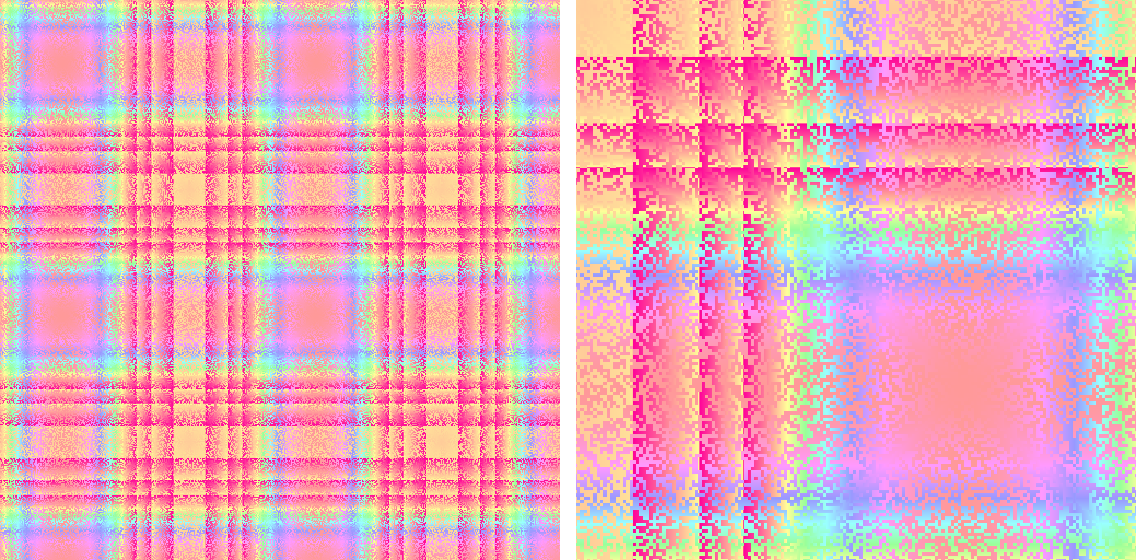
Left, the full canvas; right, a detail of the centre.
Give the GLSL for this pattern, as a Shadertoy shader.

```glsl
// Pastel plaid: one mirrored stripe sequence runs both across and down.
// A rainbow ramp, two yellow-to-pink ramps and a peach band make the sequence;
// a random grain shows either the warp or the weft thread in every cell.

const float PERIOD = 0.4505;       // canvas heights per repeat
const float CENTRE = 0.1133;       // salmon centre, from the left and the top
const float GRAIN = 512.0;         // thread cells per canvas height

// Positions in the half repeat: 0 = salmon centre, 1 = peach centre
const float HUE_STEP = 0.208;      // end of the first sixth of the hue wheel
const float YELLOW_POS = 0.465;    // rainbow reaches yellow
const float RAMP_1 = 0.581;        // first yellow-to-pink ramp starts
const float RAMP_2 = 0.697;        // second yellow-to-pink ramp starts
const float PEACH_POS = 0.873;     // peach band starts

float hash(vec2 p) {
    return fract(sin(dot(p, vec2(12.9898, 78.233))) * 43758.5453);
}

float ramp(float x, float from, float to) {
    return clamp((x - from) / (to - from), 0.0, 1.0);
}

float edge(float x, float at, float blur) {
    return smoothstep(at - blur, at + blur, x);
}

// Light hue wheel, counted in sixths from red
vec3 pastel(float sixths) {
    vec3 hue = clamp(abs(mod(sixths + vec3(0.0, 4.0, 2.0), 6.0) - 3.0) - 1.0, 0.0, 1.0);
    return mix(vec3(0.6), vec3(1.0), hue);
}

// Distance from the nearest salmon centre, folded to 0..1
float mirrorRepeat(float x) {
    return 2.0 * abs(fract((x - CENTRE) / PERIOD + 0.5) - 0.5);
}

// Thread colour at position d in the half repeat
vec3 threadColour(float d, float blur) {
    // Rainbow from salmon through violet, blue, cyan and green to yellow
    float turn = d / HUE_STEP;
    vec3 colour = pastel(-min(turn * turn, 5.0));

    // Lowering green takes yellow through salmon to hot pink
    float green = 1.0 - ramp(d, YELLOW_POS, RAMP_1);
    green = mix(green, 1.0 - ramp(d, RAMP_1, RAMP_2), edge(d, RAMP_1, blur));
    green = mix(green, 1.0 - ramp(d, RAMP_2, PEACH_POS), edge(d, RAMP_2, blur));

    // Peach band
    float peach = mix(0.88, 0.80, ramp(d, PEACH_POS, 1.0));
    green = mix(green, peach, edge(d, PEACH_POS, blur));

    colour.g -= 1.0 - green;
    return colour;
}

void mainImage(out vec4 fragColor, in vec2 fragCoord) {
    vec2 uv = fragCoord / iResolution.y;
    float blur = 1.0 / (iResolution.y * PERIOD);   // half a pixel in stripe units

    vec3 warp = threadColour(mirrorRepeat(uv.x), blur);
    vec3 weft = threadColour(mirrorRepeat(1.0 - uv.y), blur);

    // Even random choice between the two threads
    float onTop = step(0.5, hash(floor(uv * GRAIN)));
    fragColor = vec4(mix(warp, weft, onTop), 1.0);
}
```
